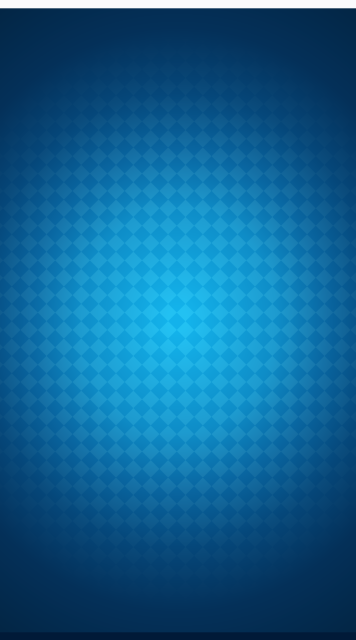
This background is drawn by a WebGL 2 fragment shader. Its source:

```glsl
#version 300 es
precision highp float;
// Blue radial glow over a diamond checker, framed by a pale top strip and a dark base.
uniform vec2 u_resolution;
out vec4 fragColor;

// Linear ramp from 0 at a to 1 at b
float ramp(float a, float b, float x) {
  return clamp((x - a) / (b - a), 0.0, 1.0);
}

// Glow colour by distance from the centre
vec3 glow(float r) {
  vec3 c = mix(vec3(0.075, 0.70, 0.92), vec3(0.055, 0.55, 0.78), ramp(0.03, 0.28, r));
  c = mix(c, vec3(0.035, 0.40, 0.63), ramp(0.28, 0.42, r));
  c = mix(c, vec3(0.02, 0.28, 0.48), ramp(0.42, 0.56, r));
  c = mix(c, vec3(0.015, 0.19, 0.35), ramp(0.56, 0.72, r));
  return mix(c, vec3(0.01, 0.135, 0.245), ramp(0.72, 0.98, r));
}

// Coverage of diamonds that touch corner to corner
float diamonds(vec2 p, float pitch, float pixel) {
  vec2 cell = abs(fract(p / pitch + 0.5) - 0.5);
  float edge = (0.5 - cell.x - cell.y) * pitch * 0.7071;
  return smoothstep(-0.7 * pixel, 0.7 * pixel, edge);
}

void main() {
  vec2 uv = gl_FragCoord.xy / u_resolution;
  float pixel = 1.0 / u_resolution.x;
  // Width is one unit; the origin is the canvas centre
  vec2 p = (gl_FragCoord.xy - 0.5 * u_resolution) * pixel;
  float r = length(p * vec2(1.0, 0.88));

  // Glow and the lighter diamonds, which fade outwards
  vec3 color = glow(r);
  float fade = 1.0 - smoothstep(0.3, 0.74, r);
  float tile = diamonds(p - vec2(0.021, 0.021), 0.0488, pixel);
  color += vec3(0.06, 0.055, 0.03) * tile * fade;

  // Dark base and pale top strip
  float soft = 0.7 / u_resolution.y;
  color = mix(color, vec3(0.005, 0.10, 0.22), 1.0 - smoothstep(0.012 - soft, 0.012 + soft, uv.y));
  color = mix(color, vec3(0.98, 0.98, 0.99), smoothstep(0.987 - soft, 0.987 + soft, uv.y));
  fragColor = vec4(color, 1.0);
}
```
